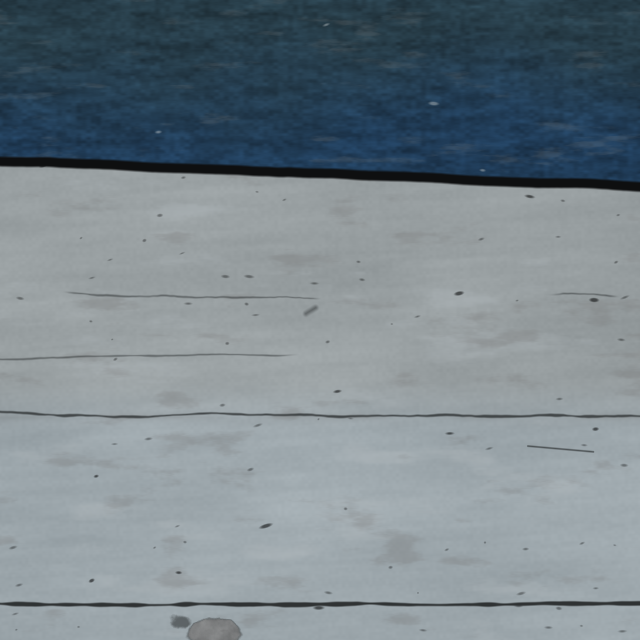
Give the GLSL for this texture, as a WebGL 2 fragment shader.

```glsl
#version 300 es
precision highp float;
// Weathered painted boards: a blue board above pale grey planks with cracked seams.
uniform vec2 u_resolution;
out vec4 outColor;

const vec3 PALE_GREY = vec3(0.615, 0.655, 0.675);
const vec3 WARM_GREY = vec3(0.595, 0.618, 0.622);
const vec3 BLUE_TOP  = vec3(0.155, 0.240, 0.285);
const vec3 BLUE_LOW  = vec3(0.125, 0.235, 0.345);
const vec3 GAP_BLACK = vec3(0.055, 0.058, 0.062);
const vec3 CRACK_INK = vec3(0.20, 0.215, 0.22);
const vec3 BARE_WOOD = vec3(0.47, 0.47, 0.47);
const vec3 CHALK     = vec3(0.68, 0.71, 0.725);

const float GAP_LEFT = 0.749;   // height of the black gap at x = 0
const float GAP_SLOPE = -0.040;
const float GAP_HALF = 0.0075;
const float UPPER_CRACK = 0.538;
const float SHORT_CRACK = 0.441;
const float MIDDLE_SEAM = 0.352;
const float LOWER_SEAM = 0.056;

float hash(vec2 p) {
  return fract(sin(dot(p, vec2(127.1, 311.7))) * 43758.5453);
}

float noise(vec2 p) {
  vec2 i = floor(p), f = fract(p);
  f = f * f * (3.0 - 2.0 * f);
  return mix(mix(hash(i), hash(i + vec2(1, 0)), f.x),
             mix(hash(i + vec2(0, 1)), hash(i + vec2(1, 1)), f.x), f.y);
}

float fbm(vec2 p) {
  float sum = 0.0, gain = 0.5;
  for (int i = 0; i < 5; i++) {
    sum += gain * noise(p);
    p = p * 2.03 + 17.3;
    gain *= 0.5;
  }
  return sum;
}

// Coverage of a shape from its signed distance, with a soft edge
float cover(float d, float blur) {
  float e = max(blur, 0.7 / u_resolution.y);
  return 1.0 - smoothstep(-e, e, d);
}

float segment(vec2 p, vec2 a, vec2 b) {
  vec2 ab = b - a;
  return length(p - a - ab * clamp(dot(p - a, ab) / dot(ab, ab), 0.0, 1.0));
}

// Wavering horizontal crack whose width varies along its length
float crack(vec2 p, float height, float halfWidth, float wobble) {
  float drift = (fbm(vec2(p.x * 9.0, height * 91.0)) - 0.5) * wobble;
  float width = halfWidth * mix(0.45, 1.4, noise(vec2(p.x * 38.0, height * 53.0)));
  return cover(abs(p.y - height - drift) - width, 0.0018);
}

// Sparse elongated specks, at most one in each cell
float specks(vec2 p, vec2 cells, float chance, float size, float seed) {
  vec2 g = p * cells, id = floor(g);
  float pick = hash(id + seed);
  vec2 centre = 0.25 + 0.5 * vec2(hash(id + seed + 3.7), hash(id + seed + 8.1));
  vec2 d = (g - id - centre) / cells;
  d.y -= d.x * (hash(id + seed + 5.3) - 0.3) * 0.5;
  float radius = size * mix(0.4, 1.0, hash(id + seed + 1.9));
  float stretch = mix(1.0, 3.0, hash(id + seed + 6.6));
  return step(pick, chance) * cover(length(d * vec2(1.0 / stretch, 1.0)) - radius, 0.0015);
}

vec3 greyPlanks(vec2 p) {
  float upper = smoothstep(MIDDLE_SEAM - 0.02, MIDDLE_SEAM + 0.06, p.y);
  vec3 c = mix(PALE_GREY, WARM_GREY, upper * 0.75);
  c += (fbm(p * vec2(4.0, 9.0)) - 0.48) * 0.085;
  c += (fbm(vec2(p.x * 7.0, (p.y - p.x * 0.06) * 75.0)) - 0.48) * 0.045;
  c += (noise(p * 190.0) - 0.5) * 0.018;

  // Chalky smears and grimy patches
  c = mix(c, CHALK, 0.45 * smoothstep(0.58, 0.78, fbm(p * vec2(7.0, 24.0) + 31.0)));
  c = mix(c, BARE_WOOD, 0.3 * smoothstep(0.60, 0.78, fbm(p * vec2(11.0, 32.0) + 57.0)));
  c *= 1.0 - 0.35 * specks(p, vec2(19, 31), 0.17, 0.0022, 4.0);
  c *= 1.0 - 0.55 * specks(p, vec2(9, 14), 0.10, 0.0034, 21.0);

  // Cracks and seams, some of them broken or ending early
  float broken = smoothstep(0.35, 0.65, noise(vec2(p.x * 13.0, 2.0)));
  c = mix(c, CRACK_INK, 0.55 * broken * crack(p, UPPER_CRACK, 0.0012, 0.018));
  float ends = 1.0 - smoothstep(0.43, 0.47, p.x);
  c = mix(c, CRACK_INK, 0.55 * ends * crack(p, SHORT_CRACK + 0.014 * p.x, 0.0012, 0.008));
  float grime = exp(-abs(p.y - MIDDLE_SEAM + 0.004) * 130.0);
  c = mix(c, BARE_WOOD, 0.35 * grime * noise(p * vec2(16.0, 60.0)));
  c = mix(c, CRACK_INK, 0.85 * crack(p, MIDDLE_SEAM, 0.0018, 0.015));
  c = mix(c, CRACK_INK * 0.8, 0.95 * crack(p, LOWER_SEAM, 0.0030, 0.005));

  // Knot mark, long scratch and chipped paint at the bottom edge
  c = mix(c, CRACK_INK, 0.55 * cover(segment(p, vec2(0.478, 0.510), vec2(0.493, 0.519)) - 0.003, 0.004));
  c = mix(c, CRACK_INK, 0.75 * cover(segment(p, vec2(0.825, 0.303), vec2(0.927, 0.294)) - 0.0012, 0.0015));
  vec2 q = p + 0.018 * (vec2(fbm(p * 45.0), fbm(p * 45.0 + 9.0)) - 0.48);
  float chip = length((q - vec2(0.335, 0.010)) * vec2(0.55, 1.0)) - 0.023;
  c = mix(c, CRACK_INK, 0.55 * cover(abs(chip) - 0.0015, 0.002));
  c = mix(c, BARE_WOOD + 0.22 * (fbm(p * 60.0) - 0.5), 0.85 * cover(chip, 0.002));
  return mix(c, CRACK_INK, 0.6 * cover(length((q - vec2(0.283, 0.030)) * vec2(0.7, 1.0)) - 0.009, 0.003));
}

vec3 blueBoard(vec2 p) {
  vec3 c = mix(BLUE_LOW, BLUE_TOP, smoothstep(0.74, 0.96, p.y + 0.12 * (fbm(p * 5.0) - 0.5)));
  c *= 1.0 + 0.50 * (fbm(p * vec2(22.0, 85.0)) - 0.48) + 0.22 * (noise(p * vec2(130.0, 190.0)) - 0.5);
  c = mix(c, BARE_WOOD, 0.22 * smoothstep(0.60, 0.80, fbm(p * vec2(14.0, 60.0) + 12.0)));
  return mix(c, CHALK, 0.5 * specks(p, vec2(11, 17), 0.10, 0.0035, 40.0));
}

void main() {
  vec2 p = gl_FragCoord.xy / u_resolution;
  float gap = p.y - GAP_LEFT - GAP_SLOPE * p.x - 0.005 * (fbm(vec2(p.x * 12.0, 3.0)) - 0.5);
  vec3 color = mix(blueBoard(p), greyPlanks(p), cover(gap, 0.002));
  color = mix(color, GAP_BLACK, cover(abs(gap) - GAP_HALF, 0.0025));
  outColor = vec4(clamp(color, 0.0, 1.0), 1.0);
}
```
